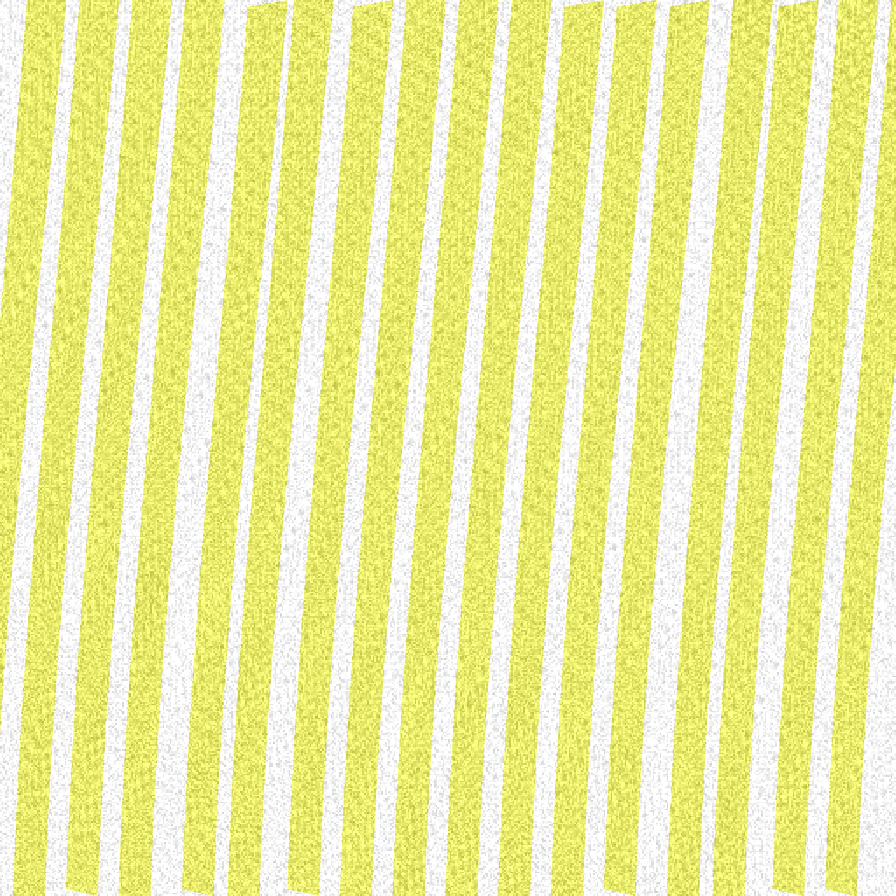
A Shadertoy shader for this pattern:

```glsl
float hash(vec2 p) {
    return fract(sin(dot(p, vec2(127.1, 311.7))) * 43758.5453);
}

// Left edge of a stripe at the top; every ninth gap is wider
float stripeStart(float i) {
    float wideGaps = floor((i + 5.0) / 9.0);
    float nudge = mod(i, 9.0) == 5.0 ? 0.0078 : 0.0;
    return 0.0299 + 0.05885 * i + 0.0117 * wideGaps - nudge;
}

// Signed distance to one leaning, tapering stripe with slanted ends
float stripe(vec2 uv, float i) {
    float t = 1.0 - uv.y;
    float lean = 0.0742 * t + 0.0417 * t * t * (1.0 - t);
    float width = 0.0358 + 0.0085 * uv.y * uv.y;
    float x = uv.x - stripeStart(i) + lean;

    float topCut = 0.0075 * step(0.65, hash(vec2(i, 1.0)));
    float bottomCut = 0.0075 * step(0.75, hash(vec2(i, 2.0)));
    float slant = 1.0 - x / width;
    float ends = max(topCut * slant - t, bottomCut * slant - uv.y);
    return max(max(-x, x - width), ends);
}

void mainImage(out vec4 fragColor, in vec2 fragCoord) {
    vec2 uv = fragCoord / iResolution.xy;
    float pixel = 1.0 / iResolution.y;

    float d = 1.0;
    for (int i = 0; i < 17; i++) {
        d = min(d, stripe(uv, float(i)));
    }
    float ink = 1.0 - smoothstep(-0.5 * pixel, 0.5 * pixel, d);
    vec3 color = mix(vec3(0.98), vec3(0.91, 0.92, 0.42), ink);

    // Fine paper grain
    vec2 cell = floor(uv * 512.0);
    float grain = hash(cell) + hash(cell + 71.3) - 1.0;
    color += 0.17 * grain;

    fragColor = vec4(clamp(color, 0.0, 1.0), 1.0);
}
```
